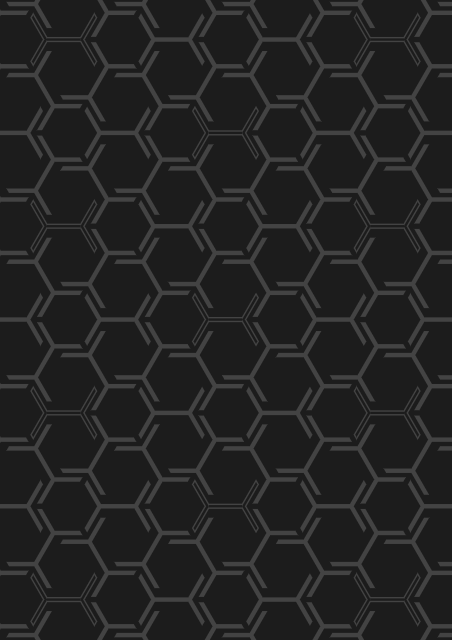
This pattern is drawn by a WebGL 2 fragment shader. Its source:

```glsl
#version 300 es
precision highp float;
// Interlocking forked bars on a honeycomb, charcoal on near-black, every third level bar hollow.

uniform vec2 u_resolution;
out vec4 fragColor;

const vec3 GROUND_COLOR = vec3(0.11);
const vec3 LINE_COLOR = vec3(0.262);

// Lengths are in units of the lattice spacing.
const float CELLS_PER_HEIGHT = 5.938;          // lattice spacings in one canvas height
const vec2 CENTER_OFFSET = vec2(-0.005, 0.004); // hollow fork relative to canvas center
const float BAR_HALF_LENGTH = 1.0 / 6.0;
const float ARM_LENGTH = 0.2575;
const float HALF_WIDTH = 0.0205;
const float SLIDE = 0.047;                     // shift of each fork along its own bar
const float OUTLINE_INSET = 0.003;
const float OUTLINE_HALF_WIDTH = 0.0064;

const float SQRT3 = 1.7320508;
const vec2 ROW_GRID = vec2(1.0, SQRT3);
const mat2 THIRD_TURN = mat2(-0.5, 0.5 * SQRT3, -0.5 * SQRT3, -0.5);

// Nearest point of the triangular lattice with unit spacing.
vec2 nearestLatticePoint(vec2 p) {
    vec2 even = floor(p / ROW_GRID + 0.5) * ROW_GRID;
    vec2 odd = (floor(p / ROW_GRID) + 0.5) * ROW_GRID;
    vec2 toEven = p - even;
    vec2 toOdd = p - odd;
    return dot(toEven, toEven) < dot(toOdd, toOdd) ? even : odd;
}

// Signed distance to a level bar that forks at both ends.
float forkDistance(vec2 p) {
    p = abs(p);
    vec2 fromNode = p - vec2(BAR_HALF_LENGTH, 0.0);
    float bar = max(p.y - HALF_WIDTH, fromNode.x);
    float side = abs(dot(fromNode, vec2(0.5 * SQRT3, -0.5))) - HALF_WIDTH;
    // The arm tip is cut parallel to the other arm of the fork.
    float tip = dot(fromNode, vec2(0.5 * SQRT3, 0.5)) - 0.5 * SQRT3 * ARM_LENGTH;
    return min(bar, max(side, tip));
}

void main() {
    float pixel = CELLS_PER_HEIGHT / u_resolution.y;
    vec2 p = (gl_FragCoord.xy - 0.5 * u_resolution) * pixel - CENTER_OFFSET;

    // Rotate about the center of a hexagon that has no bars.
    vec2 forkCenter = vec2(0.5 - SLIDE, 0.0);
    vec2 q = p + forkCenter;

    float dist = 1e3;
    for (int direction = 0; direction < 3; direction++) {
        vec2 local = q - forkCenter;
        vec2 cell = nearestLatticePoint(local);
        float fork = forkDistance(local - cell);

        // One level fork in three is drawn as an outline.
        float order = mod(floor(cell.x - SQRT3 * cell.y + 0.5), 3.0);
        if (direction == 0 && order < 0.5) {
            fork = abs(fork + OUTLINE_INSET) - OUTLINE_HALF_WIDTH;
        }
        dist = min(dist, fork);
        q = THIRD_TURN * q;
    }

    float coverage = clamp(0.5 - dist / pixel, 0.0, 1.0);
    fragColor = vec4(mix(GROUND_COLOR, LINE_COLOR, coverage), 1.0);
}
```
